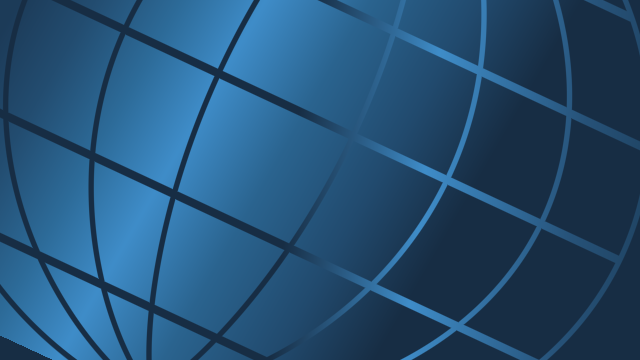
Give the GLSL for this background, as a WebGL 1 fragment shader.

```glsl
precision highp float;
// A tilted wire globe over a diagonal blue sheen. Parallels are evenly spaced
// bars, meridians are flattened arcs mirrored about the globe's axis, and the
// wires run from navy to bright blue and back across the canvas.

uniform vec2 u_resolution;

const vec3 NAVY = vec3(0.09, 0.177, 0.267);
const vec3 SKY = vec3(0.245, 0.55, 0.785);

float ramp(float start, float end, float x) {
  return clamp((x - start) / (end - start), 0.0, 1.0);
}

// Background: a bright diagonal ridge falling off to both sides.
vec3 sheen(vec2 p) {
  float g = dot(p, vec2(0.866, 0.5));
  vec3 c = mix(vec3(0.11, 0.23, 0.345), vec3(0.135, 0.30, 0.44), ramp(0.046, 0.231, g));
  c = mix(c, vec3(0.175, 0.42, 0.60), ramp(0.231, 0.44, g));
  c = mix(c, SKY, ramp(0.44, 0.639, g));
  c = mix(c, vec3(0.165, 0.39, 0.56), ramp(0.639, 0.891, g));
  c = mix(c, vec3(0.13, 0.29, 0.43), ramp(0.891, 1.157, g));
  return mix(c, NAVY, ramp(1.157, 1.40, g));
}

// Wire colour: dark on the lit side, glowing on the shaded side.
vec3 wireColor(vec2 p) {
  float h = p.x + 0.12 * p.y;
  vec3 c = mix(NAVY, SKY, ramp(0.868, 1.238, h));
  c = mix(c, vec3(0.15, 0.32, 0.47), ramp(1.238, 1.667, h));
  return mix(c, vec3(0.12, 0.26, 0.38), ramp(1.667, 1.898, h));
}

// Distance to the mirrored pair of meridians k; q is relative to the centre.
// Returns the signed distance, negative towards the axis.
float meridian(vec2 q, float k) {
  float halfWidth = min(0.206 + 0.288 * k, 1.023);
  float pole = 0.8866 + 0.0046 * k * k;
  float bend = 0.82 - 0.036 * k * k;
  float rest = max(1.0 - q.y * q.y / (pole * pole), 0.0001);
  float reach = halfWidth * pow(rest, bend);
  float slope = 2.0 * bend * reach * q.y / (pole * pole * rest);
  return (abs(q.x) - reach) / sqrt(1.0 + slope * slope);
}

void main() {
  // Canvas height is one unit; y is measured down from the top.
  vec2 p = vec2(gl_FragCoord.x, u_resolution.y - gl_FragCoord.y) / u_resolution.y;
  float edge = 0.75 / u_resolution.y;

  // Globe axes: x along the parallels, y along the spin axis.
  vec2 globe = vec2(dot(p, vec2(0.9063, 0.4226)), dot(p, vec2(-0.4226, 0.9063)));
  vec2 q = globe - vec2(0.8426, -0.0833);

  // Meridians, from the axis out to the rim.
  float nearest = 1.0;
  float rim = 0.0;
  for (int i = 0; i < 4; i++) {
    rim = meridian(q, float(i));
    nearest = min(nearest, abs(rim));
  }
  float wire = 1.0 - smoothstep(-edge, edge, nearest - 0.0074);

  // Parallels, cut off at the rim.
  float row = abs(globe.y - 0.1065) - 0.178;
  float bar = abs(mod(row + 0.15625, 0.3125) - 0.15625) - 0.0113;
  float parallel = 1.0 - smoothstep(-edge, edge, max(bar, rim));

  gl_FragColor = vec4(mix(sheen(p), wireColor(p), max(wire, parallel)), 1.0);
}
```
